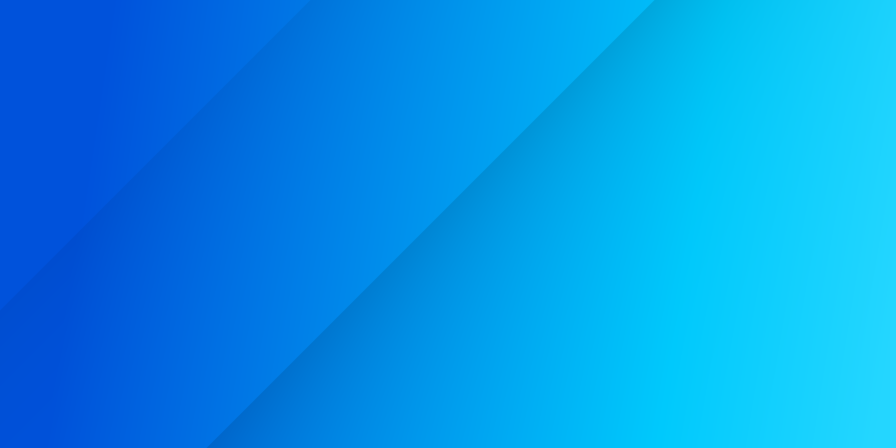
A Shadertoy shader for this background:

```glsl
// Blue to cyan gradient with two overlapping diagonal sheets and soft shadows.

// Shadow cast to the right of a 45 degree edge; d is the horizontal distance past it.
float sheetShadow(float d, float strength, float pixel) {
    float edge = smoothstep(-pixel, pixel, d);
    return 1.0 - strength * edge * exp(-4.5 * max(d, 0.0));
}

void mainImage(out vec4 fragColor, in vec2 fragCoord) {
    vec2 p = fragCoord / iResolution.y;
    float pixel = 1.0 / iResolution.y;

    // Slightly tilted base gradient
    float t = p.x - 0.15 * p.y;
    vec3 royalBlue = vec3(0.0, 0.32, 0.86);
    vec3 cyan = vec3(0.0, 0.79, 0.99);
    vec3 paleCyan = vec3(0.14, 0.84, 1.0);
    vec3 color = mix(royalBlue, cyan, clamp((t - 0.1) / 1.37, 0.0, 1.0));
    color = mix(color, paleCyan, clamp((t - 1.47) / 0.48, 0.0, 1.0));

    // Shadows below the two sheet edges
    float diagonal = p.x - p.y;
    color *= sheetShadow(diagonal + 0.307, 0.055, pixel);
    color *= sheetShadow(diagonal - 0.461, 0.11, pixel);

    fragColor = vec4(color, 1.0);
}
```
